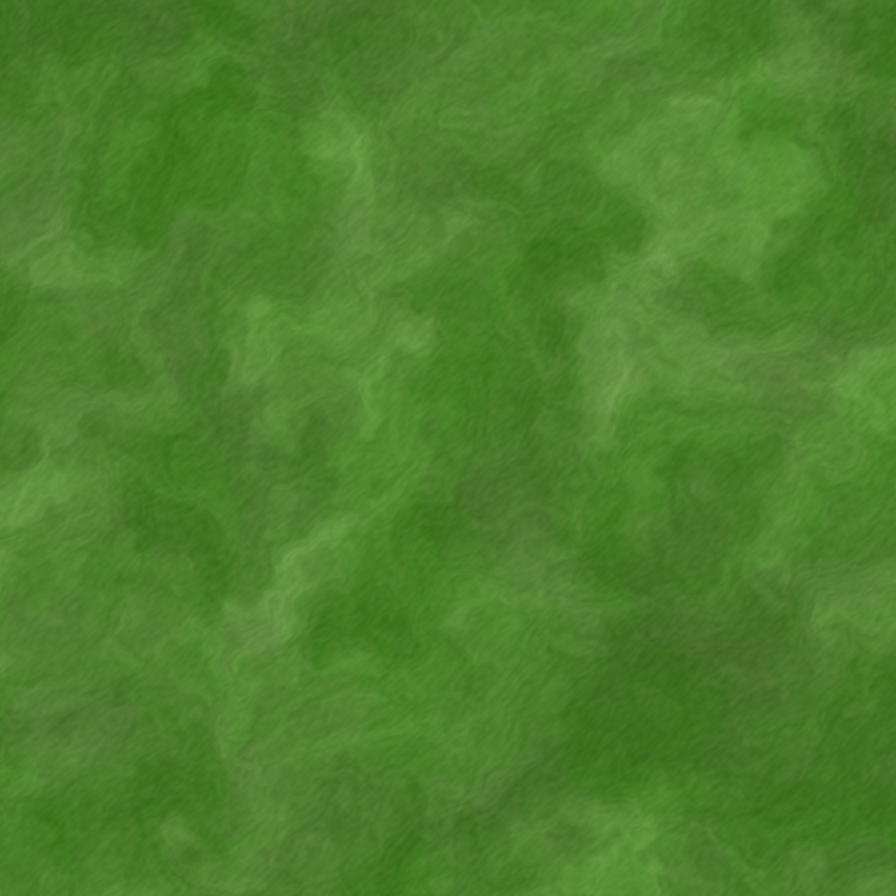
This texture is drawn by a WebGL 2 fragment shader. Its source:

```glsl
#version 300 es
precision highp float;
precision highp int;

uniform vec2 u_resolution;
out vec4 fragColor;

// Unit gradient for a lattice cell
vec2 cellGradient(ivec2 cell) {
    uvec2 q = uvec2(cell + 4096) * uvec2(1597u, 3571u);
    uint h = (q.x ^ (q.y << 9)) * 7477u + q.y;
    h = (h ^ (h >> 15)) * 73471u;
    h = (h ^ (h >> 13)) * 91423u;
    h ^= h >> 16;
    float angle = float(h & 65535u) / 65536.0 * 6.28319;
    return vec2(cos(angle), sin(angle));
}

float gradientNoise(vec2 p) {
    ivec2 cell = ivec2(floor(p));
    vec2 f = fract(p);
    vec2 w = f * f * f * (f * (f * 6.0 - 15.0) + 10.0);
    float a = dot(cellGradient(cell), f);
    float b = dot(cellGradient(cell + ivec2(1, 0)), f - vec2(1, 0));
    float c = dot(cellGradient(cell + ivec2(0, 1)), f - vec2(0, 1));
    float d = dot(cellGradient(cell + ivec2(1, 1)), f - vec2(1, 1));
    return mix(mix(a, b, w.x), mix(c, d, w.x), w.y);
}

float fbm(vec2 p, int octaves, float gain) {
    float sum = 0.0;
    float amplitude = 1.0;
    for (int i = 0; i < octaves; i++) {
        sum += amplitude * gradientNoise(p);
        p = p * 2.03 + vec2(17.3, 9.7);
        amplitude *= gain;
    }
    return sum;
}

void main() {
    vec2 uv = gl_FragCoord.xy / u_resolution.y;

    // Axes along and across the slanted nap
    vec2 nap = vec2(dot(uv, vec2(0.74, 0.67)), dot(uv, vec2(-0.67, 0.74)));

    // Soft clouds, bent by a slow warp and frayed at the small scales
    vec2 warp = vec2(fbm(uv * 5.0 + 31.0, 4, 0.55), fbm(uv * 5.0 + 67.0, 4, 0.55));
    vec2 cloudPos = nap * vec2(3.3, 4.8) + warp * 0.55;
    float clouds = fbm(cloudPos + 5.0, 7, 0.6) * 3.1;
    clouds += 0.12 * (clouds * clouds - 1.0);

    // Fine fibres running along the nap
    float fibres = gradientNoise(nap * vec2(48.0, 125.0) + warp * 5.0)
                 + gradientNoise(nap * vec2(95.0, 210.0) + 43.0);

    // Drift between vivid and greyish green
    float greyness = fbm(uv * 5.5 + warp * 0.5 + 91.0, 6, 0.62);

    vec3 color = vec3(0.307, 0.5, 0.181);
    color += clouds * vec3(0.038, 0.039, 0.034);
    color += fibres * vec3(0.032, 0.03, 0.026);
    color += greyness * vec3(0.042, -0.016, 0.046);

    fragColor = vec4(clamp(color, 0.0, 1.0), 1.0);
}
```
